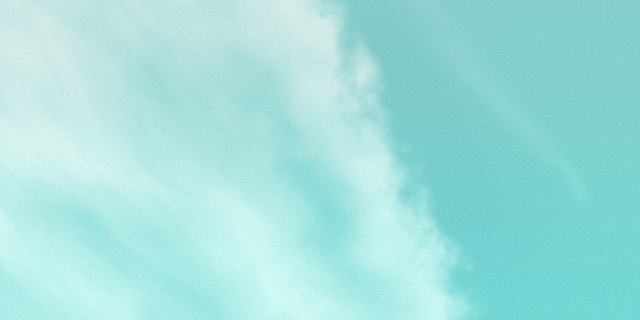
Give the GLSL for this texture, as a Shadertoy shader.

```glsl
// A pale turquoise sky with a wispy cloud sheet on the left and a faint trail
// on the right. Soft strokes lay out the cloud density; rotated, stretched
// gradient noise adds fibres, puffs and a ragged border, with fine grain on top.

vec2 hashGradient(vec2 cell) {
    vec3 h = fract(cell.xyx * vec3(0.1031, 0.1030, 0.0973));
    h += dot(h, h.yzx + 33.33);
    float angle = 6.2832 * fract((h.x + h.y) * h.z);
    return vec2(cos(angle), sin(angle));
}

float gradientNoise(vec2 p) {
    vec2 i = floor(p), f = fract(p);
    vec2 u = f * f * f * (f * (f * 6.0 - 15.0) + 10.0);
    float a = dot(hashGradient(i), f);
    float b = dot(hashGradient(i + vec2(1, 0)), f - vec2(1, 0));
    float c = dot(hashGradient(i + vec2(0, 1)), f - vec2(0, 1));
    float d = dot(hashGradient(i + vec2(1, 1)), f - vec2(1, 1));
    return mix(mix(a, b, u.x), mix(c, d, u.x), u.y);
}

float fbm(vec2 p, int octaves) {
    float sum = 0.0, amplitude = 1.0;
    for (int i = 0; i < octaves; i++) {
        sum += amplitude * gradientNoise(p);
        p = mat2(1.6, 1.2, -1.2, 1.6) * p + 7.3;
        amplitude *= 0.52;
    }
    return sum;
}

// Noise drawn out along a direction; scale is (along, across)
float fibres(vec2 p, float angle, vec2 scale) {
    vec2 along = vec2(cos(angle), sin(angle));
    vec2 q = vec2(dot(p, along), dot(p, vec2(-along.y, along.x))) * scale;
    float sum = 0.0, amplitude = 1.0;
    for (int i = 0; i < 5; i++) {
        sum += amplitude * gradientNoise(q);
        q = q * 2.03 + vec2(11.7, 5.1);
        amplitude *= 0.55;
    }
    return sum;
}

// Gaussian brush stroke from a to b
float stroke(vec2 p, vec2 a, vec2 b, float width) {
    vec2 ab = b - a;
    float t = clamp(dot(p - a, ab) / dot(ab, ab), 0.0, 1.0);
    vec2 d = (p - a - ab * t) / width;
    return exp(-dot(d, d));
}

// Broad light and dark masses of the cloud sheet
float cloudMass(vec2 p) {
    float m = 0.57;
    // bright rim beside the open sky
    m += 0.28 * stroke(p, vec2(0.89, 1.00), vec2(1.02, 0.80), 0.11);
    m += 0.17 * stroke(p, vec2(1.06, 0.68), vec2(1.20, 0.38), 0.10);
    m += 0.20 * stroke(p, vec2(1.22, 0.32), vec2(1.36, 0.03), 0.13);
    // lower bank and left wisps
    m += 0.31 * stroke(p, vec2(0.77, 0.23), vec2(0.95, 0.03), 0.12);
    m += 0.17 * stroke(p, vec2(0.00, 0.59), vec2(0.68, 0.36), 0.09);
    m += 0.30 * stroke(p, vec2(0.00, 0.28), vec2(0.36, 0.03), 0.075);
    m += 0.21 * stroke(p, vec2(0.00, 0.98), vec2(0.05, 0.58), 0.20);
    m += 0.12 * stroke(p, vec2(0.15, 0.85), vec2(0.32, 0.55), 0.14);
    m += 0.10 * stroke(p, vec2(0.45, 1.00), vec2(0.70, 0.88), 0.12);
    // thin channels where the sky shows through
    m -= 0.20 * stroke(p, vec2(0.76, 0.78), vec2(0.90, 0.58), 0.08);
    m -= 0.34 * stroke(p, vec2(0.93, 0.46), vec2(1.06, 0.29), 0.08);
    m -= 0.15 * stroke(p, vec2(0.50, 0.74), vec2(0.72, 0.60), 0.13);
    m -= 0.13 * stroke(p, vec2(0.12, 0.32), vec2(0.64, 0.06), 0.09);
    m -= 0.12 * stroke(p, vec2(1.02, 0.27), vec2(1.14, 0.12), 0.06);
    return m;
}

// Coverage left of a slanted, ragged border
float cloudCover(vec2 p, float puffs) {
    float inside = 1.50 - 0.42 * p.y - p.x;
    return smoothstep(-0.04, 0.13, inside + 0.11 * puffs);
}

vec3 skyColor(vec2 p) {
    vec3 sky = mix(vec3(0.455, 0.845, 0.835), vec3(0.525, 0.812, 0.800), smoothstep(0.0, 1.0, p.y));
    float shade = stroke(p, vec2(1.22, 0.85), vec2(1.48, 0.35), 0.22);
    return sky - vec3(0.02, 0.025, 0.015) * shade;
}

void mainImage(out vec4 fragColor, in vec2 fragCoord) {
    vec2 p = fragCoord / iResolution.xy * vec2(2.0, 1.0);
    vec2 bend = vec2(fbm(p * 3.0, 3), fbm(p * 3.0 + 19.0, 3));
    vec2 warped = p + 0.045 * bend;

    // Fibres dominate on the left, rounded puffs near the border
    float puffs = fbm(warped * 7.0 + 3.0, 6);
    float wisps = fibres(warped, -0.78, vec2(3.2, 11.0));
    float puffiness = smoothstep(0.45, 1.05, p.x + 0.2 * (p.y - 0.5));
    float detail = mix(0.15 * wisps, 0.17 * puffs + 0.06 * wisps, puffiness);
    float density = clamp(cloudMass(warped) + detail, 0.0, 1.0) * cloudCover(p, puffs);

    vec3 sky = skyColor(p);
    vec3 cloud = mix(vec3(0.84, 0.985, 0.965), vec3(0.87, 0.935, 0.925), smoothstep(0.1, 0.95, p.y));
    vec3 color = mix(sky, cloud, density);

    // Faint trail, wider and softer toward the top
    float trailWidth = mix(0.022, 0.07, smoothstep(0.4, 1.0, p.y));
    float trail = stroke(warped, vec2(1.30, 1.00), vec2(1.82, 0.39), trailWidth);
    color += vec3(0.05, 0.025, 0.025) * trail * (0.8 + 0.5 * wisps) * (1.0 - density);

    // Fine film grain
    color += 0.03 * gradientNoise(p * 150.0) + 0.02 * gradientNoise(p * 237.0 + 41.0);
    fragColor = vec4(clamp(color, 0.0, 1.0), 1.0);
}
```
